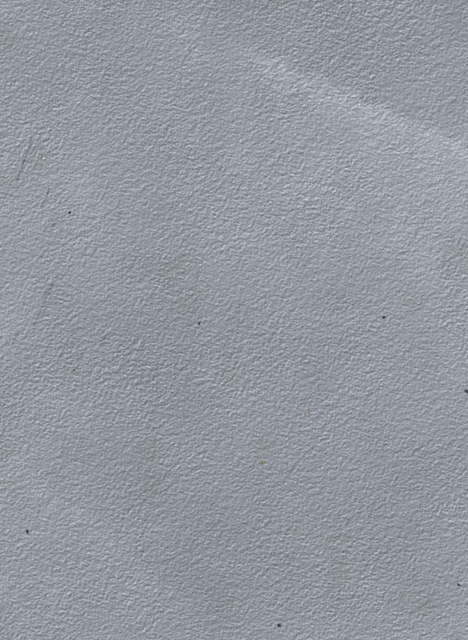
A WebGL 2 fragment shader for this texture:

```glsl
#version 300 es
precision highp float;
// Draws a worn blue-grey metallic sheet: fine glinting grain, soft streaks, scratches and specks.

uniform vec2 u_resolution;
out vec4 fragColor;

// Lengths are fractions of the canvas height.
const vec3 BASE_COLOR = vec3(0.582, 0.599, 0.636);
const vec3 TONE_TINT = vec3(1.0, 1.0, 1.04);
const vec3 STAIN_TINT = vec3(-0.030, -0.022, -0.042);
const vec3 SPECK_DARK = vec3(0.17, 0.18, 0.20);
const vec3 SPECK_RUST = vec3(0.42, 0.20, 0.16);
const vec3 SPECK_OLIVE = vec3(0.50, 0.48, 0.28);
const vec2 LIGHT_STEP = vec2(-0.0012, 0.0023);
const float GRAIN_SCALE = 300.0;
const float GRAIN_CONTRAST = 0.265;
const float GLINT = 0.25;
const float RELIEF_VARIANCE = 0.037;
const float CLOUD_CONTRAST = 0.092;
const float STREAK_GAIN = 0.078;
const float SCRATCH_DEPTH = 0.15;
const int SCRATCH_COUNT = 16;
const int SPECK_COUNT = 10;

float hash(vec2 cell) {
  uvec2 q = uvec2(ivec2(cell)) * uvec2(1597334677u, 3812015801u);
  uint n = (q.x ^ q.y) * 1597334677u;
  n = (n ^ (n >> 15u)) * 2246822519u;
  n ^= n >> 13u;
  return float(n >> 8u) / 16777216.0;
}

vec2 hash2(float id, float salt) {
  return vec2(hash(vec2(id, salt)), hash(vec2(id, salt + 57.0)));
}

float noise(vec2 p) {
  vec2 i = floor(p), f = fract(p);
  f = f * f * (3.0 - 2.0 * f);
  float low = mix(hash(i), hash(i + vec2(1, 0)), f.x);
  float high = mix(hash(i + vec2(0, 1)), hash(i + vec2(1, 1)), f.x);
  return mix(low, high, f.y);
}

mat2 rotation(float a) {
  return mat2(cos(a), sin(a), -sin(a), cos(a));
}

// Pebbled height field, slightly wider than tall
float grainHeight(vec2 p) {
  p *= GRAIN_SCALE * vec2(0.84, 1.0);
  return 0.55 * noise(rotation(0.35) * p)
       + 0.45 * noise(rotation(-0.6) * p * 1.5 + 41.0)
       + 0.20 * noise(rotation(1.1) * p * 0.55 + 87.0);
}

float clouds(vec2 p) {
  return 0.5 * noise(p * 3.0 + 5.0) + 0.3 * noise(p * 8.0 + 19.0)
       + 0.25 * noise(p * 24.0 + 33.0) - 0.525;
}

float segmentDistance(vec2 p, vec2 a, vec2 b) {
  vec2 ab = b - a;
  return length(p - a - ab * clamp(dot(p - a, ab) / dot(ab, ab), 0.0, 1.0));
}

// Band with a ragged upper edge from a to b, fading out below it
float streak(vec2 p, vec2 a, vec2 b, float edge, float fade) {
  vec2 along = normalize(b - a);
  float t = dot(p - a, along);
  float below = dot(p - a, vec2(along.y, -along.x));
  below += 0.014 * (noise(p * 40.0) - 0.5) + 0.012 * (noise(p * 150.0) - 0.5);
  float ends = smoothstep(-0.06, 0.05, t) * (1.0 - smoothstep(-0.04, 0.08, t - length(b - a)));
  return ends * smoothstep(-edge, edge, below) * exp(-max(below, 0.0) / fade);
}

void main() {
  vec2 p = gl_FragCoord.xy / u_resolution.y;
  float aspect = u_resolution.x / u_resolution.y;
  float pixel = 1.0 / u_resolution.y;

  // Grain lit from the upper left, with sparse glints, over broad tonal drift
  float relief = grainHeight(p) - grainHeight(p + LIGHT_STEP);
  relief += GLINT * (relief * relief - RELIEF_VARIANCE);
  float patchiness = 0.85 + 0.3 * noise(p * 14.0 + 11.0);
  float tone = GRAIN_CONTRAST * patchiness * relief + CLOUD_CONTRAST * clouds(p);

  // Pale rubbed streaks
  float rub = streak(p, vec2(0.39, 0.928), vec2(0.80, 0.735), 0.009, 0.045);
  rub += 0.35 * streak(p, vec2(0.24, 1.02), vec2(0.36, 0.89), 0.018, 0.040);
  rub += 0.35 * streak(p, vec2(0.02, 0.29), vec2(0.27, 0.08), 0.014, 0.035);
  tone += STREAK_GAIN * rub * (0.5 + noise(p * 90.0 + 7.0)) - 0.003;

  // Slanting scratches, mostly on the left
  for (int i = 0; i < SCRATCH_COUNT; i++) {
    float id = float(i);
    vec2 place = hash2(id, 3.0), shape = hash2(id, 9.0);
    vec2 start = vec2(0.02 + 0.40 * place.x * place.x, 0.42 + 0.36 * place.y);
    float angle = 0.95 + 0.25 * shape.x;
    vec2 end = start + (0.015 + 0.055 * shape.y) * vec2(cos(angle), sin(angle));
    float line = 1.0 - smoothstep(0.0004, 0.0014 + pixel, segmentDistance(p, start, end));
    tone -= SCRATCH_DEPTH * line * (0.2 + 0.8 * shape.x) * noise(p * 110.0 + id);
  }

  vec3 color = BASE_COLOR + tone * TONE_TINT;

  // Faint dull stains
  float stain = smoothstep(0.68, 0.92, noise(p * 17.0 + 63.0)) * noise(p * 70.0);
  color += STAIN_TINT * stain;

  // Scattered specks of dirt and rust
  for (int i = 0; i < SPECK_COUNT; i++) {
    float id = float(i);
    vec2 center = hash2(id, 21.0) * vec2(aspect, 0.75);
    vec2 kind = hash2(id, 35.0);
    vec2 offset = rotation(kind.x * 6.28) * (p - center) * vec2(1.0, 1.35);
    float radius = mix(0.0016, 0.0034, kind.y) * (0.75 + 0.5 * noise(p * 400.0));
    float cover = 1.0 - smoothstep(radius - pixel, radius + pixel, length(offset));
    vec3 dirt = kind.x < 0.5 ? SPECK_DARK : (kind.x < 0.75 ? SPECK_RUST : SPECK_OLIVE);
    color = mix(color, dirt, 0.8 * cover);
  }

  fragColor = vec4(clamp(color, 0.0, 1.0), 1.0);
}
```
